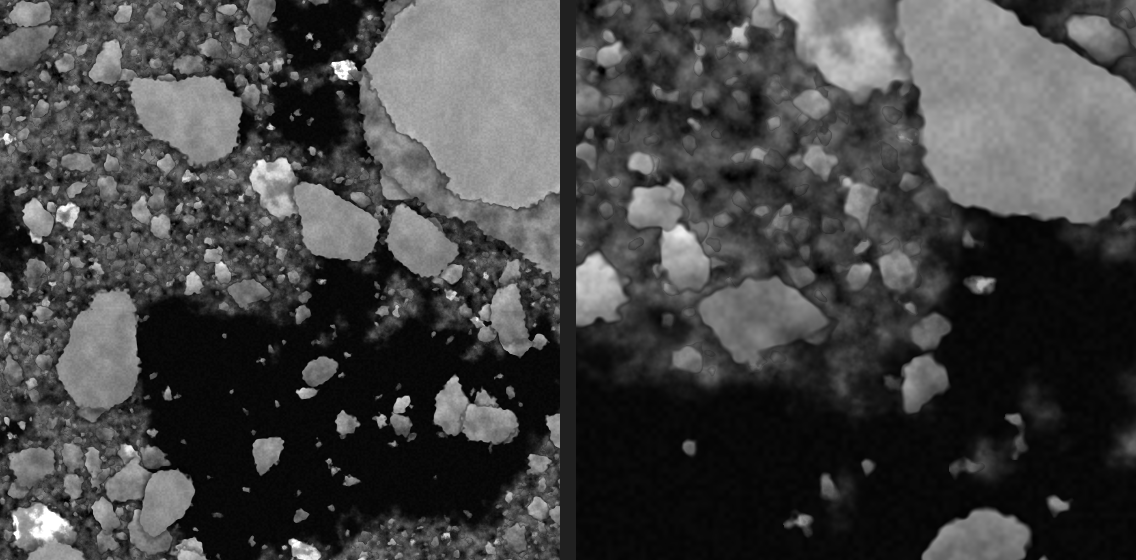
Left, the full canvas; right, a detail of the centre.
This texture is drawn by a WebGL 2 fragment shader. Its source:

```glsl
#version 300 es
precision highp float;
// Crushed mineral grains in a speckled grey powder with black voids, lit like a micrograph.

#define EDGE 0.0028          // half width of the grain outlines
#define RAGGED 0.007         // fine roughness of the outlines
#define VOID_CENTRE vec2(0.65, 0.25)
#define VOID_RADII vec2(0.43, 0.22)
#define VOID_TONE 0.03
#define POWDER_TONE 0.25
#define POWDER_CONTRAST 0.62
#define SLAB_CENTRE vec2(0.93, 0.87)
#define SLAB_RADIUS 0.235
#define SLAB_TONE 0.61
#define SENSOR_NOISE 0.07

uniform vec2 u_resolution;
out vec4 fragColor;

vec3 hash(vec2 cell, float seed) {
    uvec3 v = uvec3(ivec3(ivec2(cell), int(seed))) * 1664525u + 1013904223u;
    v.x += v.y * v.z; v.y += v.z * v.x; v.z += v.x * v.y;
    v ^= v >> 16u;
    v.x += v.y * v.z; v.y += v.z * v.x; v.z += v.x * v.y;
    return vec3(v >> 8u) / 16777216.0;
}

float noise(vec2 p) {
    vec2 i = floor(p), f = fract(p);
    f = f * f * (3.0 - 2.0 * f);
    float low = mix(hash(i, 0.0).x, hash(i + vec2(1, 0), 0.0).x, f.x);
    float high = mix(hash(i + vec2(0, 1), 0.0).x, hash(i + vec2(1, 1), 0.0).x, f.x);
    return mix(low, high, f.y);
}

float fbm(vec2 p) {
    float sum = 0.0, amp = 0.533;
    for (int i = 0; i < 4; i++) {
        sum += amp * noise(p);
        p = mat2(1.6, 1.2, -1.2, 1.6) * p + 17.3;
        amp *= 0.5;
    }
    return sum;
}

// Positive in the powder, negative in the voids
float solidity(vec2 p) {
    vec2 q = mat2(0.97, -0.24, 0.24, 0.97) * (p - VOID_CENTRE) / VOID_RADII;
    return 0.5 * min(length(q) - 1.0, 0.45) + 1.5 * (fbm(p * 5.0) - 0.5);
}

// Rounded irregular polygon: 1 on the outline, 0 at the centre
float polygon(vec2 v, vec2 cell, float seed) {
    float sum = 0.0;
    for (int k = 0; k < 6; k++) {
        vec3 h = hash(cell, seed + 31.0 + float(k));
        float angle = (float(k) + 0.8 * h.x) * 1.0472;
        float side = max(dot(v, vec2(cos(angle), sin(angle))), 0.0) / (0.78 + 0.42 * h.y);
        side *= side; side *= side;
        sum += side * side;
    }
    return pow(sum, 0.125);
}

// Lays one grain over the ground, with a dim gap around it
void paint(inout float tone, float dist, float radius, float grain) {
    tone *= mix(0.6, 1.0, smoothstep(0.0, 0.25 * radius, dist));
    tone = mix(grain, tone, smoothstep(-EDGE, EDGE, dist));
}

// Scatters grains of one size; "stray" is their chance of lying in a void
void scatter(inout float tone, vec2 p, float cells, float share, float stray,
             vec2 toneRange, float relief, float seed) {
    vec2 base = floor(p * cells);
    float radius = 0.37 / cells;
    float wobble = 0.3 * radius * (noise(p * cells * 5.0 + seed) - 0.5)
                 + RAGGED * (noise(p * 170.0) - 0.5);
    float bumps = fbm(p * (30.0 + cells * 1.6) + seed) - 0.5;
    for (int j = -1; j <= 1; j++)
    for (int i = -1; i <= 1; i++) {
        vec2 cell = base + vec2(i, j);
        vec3 h = hash(cell, seed), g = hash(cell, seed + 1.0);
        if (h.z > share) continue;
        vec2 centre = (cell + 0.5 + 0.65 * (h.xy - 0.5)) / cells;
        vec2 v = (p - centre) / (radius * (0.65 + 0.5 * g.x));
        if (dot(v, v) > 5.0) continue;
        if (h.z > share * mix(stray, 1.0, smoothstep(-0.05, 0.1, solidity(centre)))) continue;
        float turn = 6.2832 * g.y;
        vec2 axis = vec2(cos(turn), sin(turn));
        vec2 w = vec2(dot(v, axis) * 0.85, dot(v, vec2(-axis.y, axis.x)) * 1.2);
        float dist = (polygon(w, cell, seed) - 1.0) * radius + wobble;
        float grain = mix(toneRange.x, toneRange.y, g.z) + relief * bumps;
        grain += relief * 0.22 * dot(v, vec2(-0.4, 0.9));
        grain += relief * smoothstep(0.72, 1.0, g.x * 0.5 + g.z * 0.5) * smoothstep(-0.1, 0.15, bumps);
        paint(tone, dist, radius, grain);
    }
}

void main() {
    vec2 p = gl_FragCoord.xy / min(u_resolution.x, u_resolution.y);

    // Powder and voids
    float powder = POWDER_TONE + POWDER_CONTRAST * (fbm(p * 75.0) - 0.5) + 0.25 * (fbm(p * 13.0) - 0.5);
    float mask = smoothstep(-0.08, 0.1, solidity(p) + 0.3 * (fbm(p * 38.0) - 0.5));
    float tone = mix(VOID_TONE, powder, mask);

    // Grains from dust to boulders
    scatter(tone, p, 78.0, 0.45, 0.06, vec2(0.28, 0.52), 0.25, 100.0);
    scatter(tone, p, 39.0, 0.36, 0.08, vec2(0.32, 0.60), 0.40, 200.0);
    scatter(tone, p, 19.0, 0.34, 0.20, vec2(0.40, 0.64), 0.50, 300.0);
    scatter(tone, p, 9.5, 0.36, 0.40, vec2(0.42, 0.62), 0.42, 400.0);
    scatter(tone, p, 4.6, 0.46, 0.55, vec2(0.50, 0.61), 0.20, 500.0);

    // Great slab with a crumbly skirt below it
    float rough = 0.05 * (fbm(p * 14.0) - 0.5) + RAGGED * (noise(p * 170.0) - 0.5);
    vec2 v = (p - SLAB_CENTRE) / SLAB_RADIUS;
    float skirt = (polygon(v + vec2(0.05, 0.42), vec2(3, 5), 600.0) - 1.0) * SLAB_RADIUS + rough;
    paint(tone, skirt, 0.1, 0.47 + 0.5 * (fbm(p * 42.0) - 0.5));
    float slab = (polygon(v, vec2(8, 2), 700.0) - 1.0) * SLAB_RADIUS + rough;
    float face = SLAB_TONE + 0.16 * (fbm(p * vec2(11.0, 6.0)) - 0.5) + 0.08 * (fbm(p * 60.0) - 0.5);
    face += 0.12 * smoothstep(-0.018, 0.0, slab) * noise(p * 90.0);
    paint(tone, slab, 0.04, face);

    tone += SENSOR_NOISE * (noise(p * 300.0) - 0.5) * (0.35 + tone);
    fragColor = vec4(vec3(clamp(tone, 0.0, 1.0)), 1.0);
}
```
